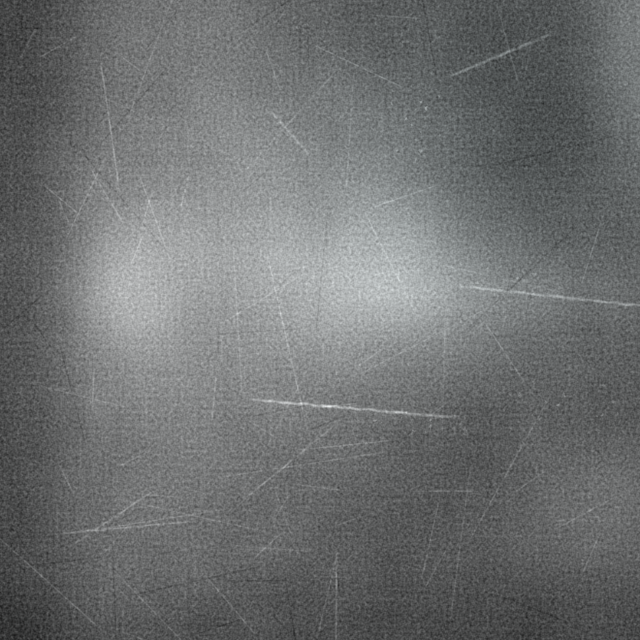
Reproduce this texture procedurally as a Shadertoy shader.

```glsl
vec2 hash2(vec2 p) {
    vec3 q = fract(p.xyx * vec3(0.1031, 0.1030, 0.0973));
    q += dot(q, q.yzx + 33.33);
    return fract((q.xx + q.yz) * q.zy);
}

float gradientNoise(vec2 p) {
    vec2 cell = floor(p), f = fract(p);
    vec2 u = f * f * f * (f * (f * 6.0 - 15.0) + 10.0);
    vec2 e = vec2(0.0, 1.0);
    float a = dot(hash2(cell) * 2.0 - 1.0, f);
    float b = dot(hash2(cell + e.yx) * 2.0 - 1.0, f - e.yx);
    float c = dot(hash2(cell + e.xy) * 2.0 - 1.0, f - e.xy);
    float d = dot(hash2(cell + e.yy) * 2.0 - 1.0, f - e.yy);
    return mix(mix(a, b, u.x), mix(c, d, u.x), u.y);
}

float fbm(vec2 p) {
    float sum = 0.0, amp = 0.5;
    for (int i = 0; i < 5; i++) {
        sum += amp * gradientNoise(p);
        p = mat2(1.6, 1.2, -1.2, 1.6) * p + 7.3;
        amp *= 0.55;
    }
    return sum;
}

// Soft elliptical spot
float glow(vec2 p, vec2 center, vec2 radius) {
    vec2 d = (p - center) / radius;
    return exp(-dot(d, d));
}

// Thin segment that fades at both ends
float scratch(vec2 p, vec2 a, vec2 b, float width, float pixel) {
    vec2 pa = p - a, ba = b - a;
    float h = clamp(dot(pa, ba) / dot(ba, ba), 0.0, 1.0);
    float d = length(pa - ba * h);
    float taper = smoothstep(0.0, 0.15, h) * smoothstep(1.0, 0.8, h);
    return taper * (1.0 - smoothstep(0.0, width + pixel, d));
}

// Broad light and shade of the plate
float plateLight(vec2 p) {
    float l = 0.34;
    l += 0.28 * glow(p, vec2(0.45, 0.60), vec2(0.36, 0.26));
    l += 0.15 * glow(p, vec2(0.61, 0.555), vec2(0.16, 0.10));
    l += 0.17 * glow(p, vec2(0.20, 0.55), vec2(0.09, 0.13));
    l += 0.10 * glow(p, vec2(0.30, 1.00), vec2(0.15, 0.25));
    l += 0.14 * glow(p, vec2(1.00, 0.93), vec2(0.08, 0.20));
    l += 0.06 * glow(p, vec2(0.87, 0.54), vec2(0.20, 0.07));
    l += 0.09 * glow(p, vec2(0.93, 0.21), vec2(0.13, 0.10));
    l += 0.09 * glow(p, vec2(0.25, 0.22), vec2(0.22, 0.25));
    l -= 0.08 * glow(p, vec2(0.82, 0.78), vec2(0.13, 0.20));
    l -= 0.04 * glow(p, vec2(0.74, 0.30), vec2(0.13, 0.12));
    l -= 0.08 * (1.0 - smoothstep(0.02, 0.17, p.x));
    l -= 0.06 * (1.0 - smoothstep(0.0, 0.16, p.y));
    return l;
}

// Scattered hairlines, mostly bright and some dark
float hairlines(vec2 p, float pixel) {
    float sum = 0.0;
    for (int i = 0; i < 100; i++) {
        float id = float(i);
        vec2 center = hash2(vec2(id, 3.7));
        vec2 shape = hash2(vec2(id, 19.1));
        vec2 look = hash2(vec2(id, 41.3));
        float angle = shape.x * 3.14159;
        vec2 reach = vec2(cos(angle), sin(angle)) * mix(0.03, 0.17, shape.y * shape.y);
        float strength = look.x < 0.3 ? -0.07 : mix(0.04, 0.13, look.y);
        sum += strength * scratch(p, center - reach, center + reach, 0.0008, pixel);
    }
    return sum;
}

// Long prominent marks
float mainScratches(vec2 p, float pixel) {
    float s = 0.30 * scratch(p, vec2(0.37, 0.378), vec2(0.74, 0.345), 0.0022, pixel);
    s += 0.22 * scratch(p, vec2(0.70, 0.555), vec2(1.04, 0.518), 0.0020, pixel);
    s += 0.20 * scratch(p, vec2(0.69, 0.875), vec2(0.88, 0.955), 0.0025, pixel);
    s += 0.16 * scratch(p, vec2(0.155, 0.92), vec2(0.19, 0.68), 0.0012, pixel);
    s += 0.16 * scratch(p, vec2(0.08, 0.165), vec2(0.32, 0.187), 0.0012, pixel);
    s += 0.14 * scratch(p, vec2(0.10, 0.14), vec2(0.25, 0.24), 0.0012, pixel);
    s += 0.14 * scratch(p, vec2(0.37, 0.21), vec2(0.54, 0.35), 0.0012, pixel);
    s += 0.14 * scratch(p, vec2(0.525, -0.03), vec2(0.526, 0.15), 0.0015, pixel);
    s += 0.15 * scratch(p, vec2(0.42, 0.83), vec2(0.49, 0.75), 0.0020, pixel);
    return s;
}

// Chipped specks gathered in worn patches
float specks(vec2 p) {
    float wear = glow(p, vec2(0.65, 0.84), vec2(0.05, 0.10));
    wear += glow(p, vec2(0.88, 0.36), vec2(0.10, 0.05));
    wear += glow(p, vec2(0.63, 0.34), vec2(0.09, 0.04));
    wear += 0.8 * glow(p, vec2(0.46, 0.94), vec2(0.06, 0.05));
    wear += 0.7 * glow(p, vec2(0.80, 0.55), vec2(0.08, 0.04));
    wear += 0.5 * glow(p, vec2(0.98, 0.77), vec2(0.06, 0.18));
    float chips = gradientNoise(p * 130.0) + 0.5 * gradientNoise(p * 45.0);
    return min(wear, 1.0) * smoothstep(0.30, 0.60, chips);
}

void mainImage(out vec4 fragColor, in vec2 fragCoord) {
    vec2 p = fragCoord / iResolution.xy;
    float pixel = 1.0 / iResolution.y;

    // Mottled base
    vec2 warp = 0.035 * vec2(fbm(p * 5.0), fbm(p * 5.0 + 31.0));
    float light = plateLight(p + warp) + 0.07 * fbm(p * 9.0 + 4.0);

    // Fine grain and brushed fibres
    light += 0.15 * gradientNoise(p * 195.0) + 0.11 * gradientNoise(p * 330.0 + 9.0);
    light += 0.03 * gradientNoise(p * vec2(140.0, 7.0));
    light += 0.03 * gradientNoise(p * vec2(6.0, 150.0));

    // Surface damage
    vec2 jitter = 0.002 * vec2(0.0, gradientNoise(p * 60.0));
    float broken = 0.75 + 0.8 * gradientNoise(p * 75.0);
    light += broken * (hairlines(p, pixel) + mainScratches(p + jitter, pixel));
    light += 0.22 * specks(p);

    // Cool steel tint
    float cool = glow(p, vec2(0.80, 0.80), vec2(0.35, 0.35));
    vec3 tint = mix(vec3(0.993, 1.002, 1.004), vec3(0.965, 1.01, 1.015), cool);
    fragColor = vec4(clamp(light * tint, 0.0, 1.0), 1.0);
}
```
